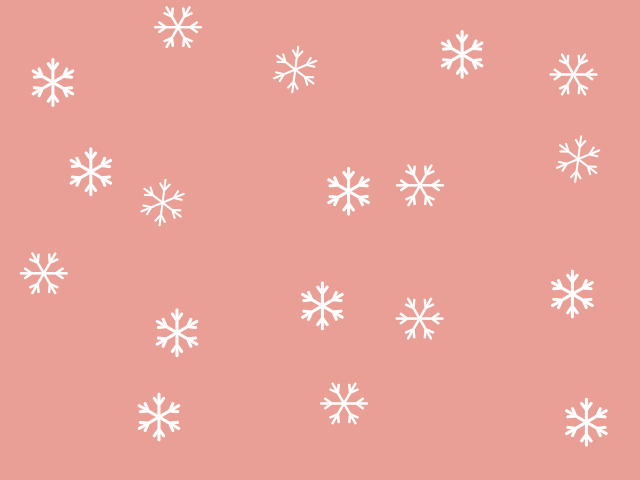
Reproduce this pattern procedurally as a WebGL 1 fragment shader.

```glsl
precision highp float;
uniform vec2 u_resolution;

const float PI = 3.14159265;

vec2 hash2(vec2 p) {
  return fract(sin(vec2(dot(p, vec2(127.1, 311.7)), dot(p, vec2(269.5, 183.3)))) * 4375.85);
}

float segment(vec2 p, vec2 a, vec2 b) {
  vec2 ab = b - a;
  return length(p - a - ab * clamp(dot(p - a, ab) / dot(ab, ab), 0.0, 1.0));
}

// Distance to the centre lines of a six-armed flake, turned clockwise
float snowflake(vec2 p, float turn) {
  // Fold all arms onto one half arm pointing up
  float angle = atan(p.x, p.y) - turn;
  angle = abs(mod(angle + PI / 6.0, PI / 3.0) - PI / 6.0);
  vec2 q = length(p) * vec2(sin(angle), cos(angle));
  float arm = segment(q, vec2(0.0), vec2(0.0, 0.0475));
  float twig = segment(q, vec2(0.0, 0.0255), vec2(0.0098, 0.039));
  return min(arm, twig);
}

void main() {
  vec2 p = gl_FragCoord.xy / u_resolution.y;
  float pixel = 1.0 / u_resolution.y;

  // One scattered flake per cell, kept clear of the cell border
  vec2 grid = vec2(5.0, 4.0);
  vec2 cellSize = vec2(u_resolution.x / u_resolution.y, 1.0) / grid;
  vec2 cell = floor(p / cellSize);
  vec2 jitter = (hash2(cell + 3.0) - 0.5) * max(cellSize - 0.112, 0.0);
  vec2 center = (cell + 0.5) * cellSize + jitter;

  // Shuffle the cells: 2 empty, 9 bold upright, 6 sideways, 3 thin tilted
  float kind = mod((cell.x + cell.y * grid.x) * 7.0, 20.0);
  float present = step(1.5, kind);
  float sideways = step(10.5, kind);
  float tilted = step(16.5, kind);
  float turn = mix(sideways * PI / 6.0, 0.13, tilted);
  float halfWidth = 0.0032 - 0.0006 * sideways - 0.0004 * tilted;

  float d = snowflake(p - center, turn) - halfWidth;
  float ink = present * (1.0 - smoothstep(-0.6 * pixel, 0.6 * pixel, d));

  vec3 rose = vec3(0.912, 0.625, 0.586);
  vec3 snow = vec3(1.0, 0.995, 0.995);
  gl_FragColor = vec4(mix(rose, snow, ink), 1.0);
}
```
